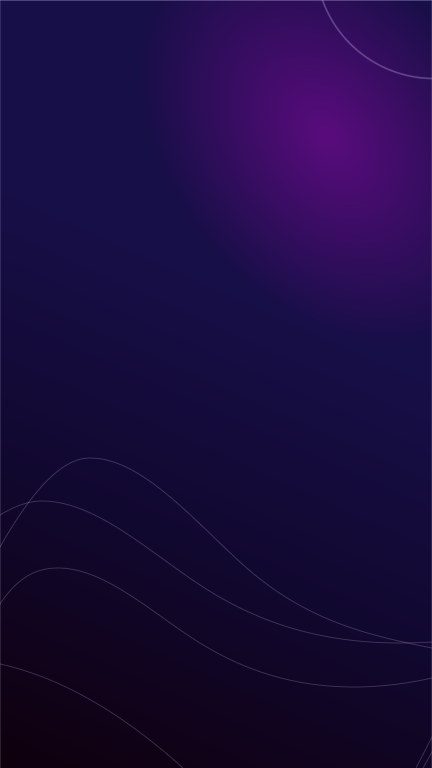
A WebGL 2 fragment shader for this background:

```glsl
#version 300 es
precision highp float;
// A night-blue portrait background with a tilted violet glow, a corner ring
// and fine flowing strands. Strands are cubic Hermite spans through knots
// (x, y, slope); every line is blended by its exact box-filtered coverage.

uniform vec2 u_resolution;
out vec4 outColor;

// Layout grid: 768 units tall, y pointing down from the top edge.
const float GRID_HEIGHT = 768.0;
const float FAR = 1e4;

const vec3 NAVY = vec3(0.090, 0.057, 0.278);
const vec3 INDIGO = vec3(0.067, 0.031, 0.186);
const vec3 WINE_BLACK = vec3(0.060, 0.0, 0.055);
const vec3 VIOLET = vec3(0.350, 0.045, 0.490);
const vec3 PALE = vec3(0.86, 0.80, 0.98);

// Three-stop gradient running toward the lower left.
vec3 backdrop(vec2 p) {
  float depth = p.y - 0.45 * p.x;
  vec3 upper = mix(NAVY, INDIGO, clamp((depth - 190.0) / 270.0, 0.0, 1.0));
  return mix(upper, WINE_BLACK, clamp((depth - 460.0) / 290.0, 0.0, 1.0));
}

// Elliptical falloff: 1 at the center, 0 at the rim.
float ellipseGlow(vec2 p, vec2 center, vec2 axis, vec2 radii) {
  vec2 q = p - center;
  vec2 local = vec2(dot(q, axis), dot(q, vec2(axis.y, -axis.x)));
  return clamp(1.0 - length(local / radii), 0.0, 1.0);
}

// Approximate distance to one Hermite span, valid between its knots.
float spanDistance(vec2 p, vec3 a, vec3 b) {
  if (p.x < a.x || p.x >= b.x) return FAR;
  float w = b.x - a.x;
  float t = (p.x - a.x) / w;
  float s = 1.0 - t;
  float blend = t * t * (3.0 - 2.0 * t);
  float y = mix(a.y, b.y, blend) + w * t * s * (s * a.z - t * b.z);
  float slope = 6.0 * t * s * (b.y - a.y) / w
    + s * (1.0 - 3.0 * t) * a.z + t * (3.0 * t - 2.0) * b.z;
  return abs(p.y - y) / sqrt(1.0 + slope * slope);
}

// Distance to a strand through four knots.
float strandDistance(vec2 p, vec3 knots[4]) {
  float d = FAR;
  for (int i = 0; i < 3; i++) {
    d = min(d, spanDistance(p, knots[i], knots[i + 1]));
  }
  return d;
}

// Share of a pixel covered by a line of the given width.
float lineCoverage(float d, float width, float pixel) {
  float inside = min(d + 0.5 * width, 0.5 * pixel);
  float outside = max(d - 0.5 * width, -0.5 * pixel);
  return max(inside - outside, 0.0) / pixel;
}

vec3 drawLine(vec3 color, float d, float width, float opacity, float pixel) {
  return mix(color, PALE, opacity * lineCoverage(d, width, pixel));
}

void main() {
  float pixel = GRID_HEIGHT / u_resolution.y;
  vec2 p = vec2(gl_FragCoord.x, u_resolution.y - gl_FragCoord.y) * pixel;
  float gridWidth = u_resolution.x * pixel;

  // Gradient and violet glow
  vec3 color = backdrop(p);
  float glow = ellipseGlow(p, vec2(328.0, 137.0), vec2(0.6, 0.8),
                           vec2(230.0, 163.0));
  color = mix(color, VIOLET, glow);

  // Ring cut by the top right corner
  float ring = abs(distance(p, vec2(434.0, -40.0)) - 118.5);
  color = drawLine(color, ring, 1.7, 0.28, pixel);

  // Flowing strands
  float high = strandDistance(p, vec3[4](
    vec3(0.0, 547.0, -1.75), vec3(90.0, 458.0, 0.0),
    vec3(240.0, 562.0, 0.92), vec3(432.0, 648.0, 0.2)));
  float middle = strandDistance(p, vec3[4](
    vec3(0.0, 515.0, -0.6), vec3(42.0, 501.0, 0.0),
    vec3(200.0, 585.0, 0.66), vec3(432.0, 642.0, -0.06)));
  vec3 trough = vec3(354.0, 687.0, 0.0);
  float low = strandDistance(p, vec3[4](
    vec3(0.0, 604.0, -1.5), vec3(58.0, 568.0, 0.0),
    vec3(200.0, 643.0, 0.62), trough));
  low = min(low, spanDistance(p, trough, vec3(432.0, 678.0, -0.22)));
  float corner = spanDistance(p, vec3(0.0, 664.0, 0.22),
                              vec3(183.0, 768.0, 0.9));

  // Short strokes leaving the bottom right corner
  float strokes = min(
    spanDistance(p, vec3(416.0, 768.0, -1.94), vec3(432.0, 737.0, -1.94)),
    spanDistance(p, vec3(423.0, 768.0, -1.78), vec3(432.0, 752.0, -1.78)));

  float lines[5] = float[5](high, middle, low, corner, strokes);
  for (int i = 0; i < 5; i++) {
    color = drawLine(color, lines[i], 0.9, 0.23, pixel);
  }

  // Faint rim, brighter along the top than on the sides
  color = drawLine(color, p.y, 1.0, 0.55, pixel);
  color = drawLine(color, min(p.x, gridWidth - p.x), 1.0, 0.3, pixel);

  outColor = vec4(color, 1.0);
}
```
